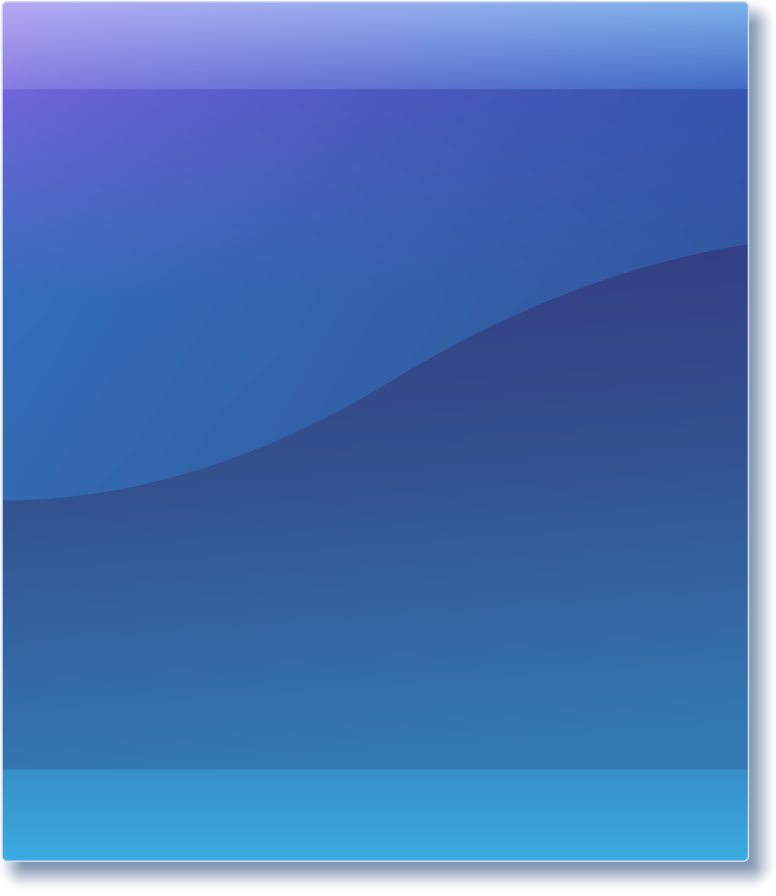
This background is drawn by a Shadertoy shader. Its source:

```glsl
// A blue rounded card with a soft drop shadow on white: a violet-blue sky,
// a darker hill below an S-shaped curve, and bright bands at both ends.
// Lengths are fractions of the canvas height; gradients are mixed by place.

const vec3 PAPER = vec3(1.0);
const vec3 SHADOW = vec3(0.29, 0.41, 0.56);
const vec3 RIM = vec3(0.82, 0.86, 0.92);
const float HEADER_BASE = 0.9004;
const float FOOTER_TOP = 0.1413;

// Signed distance to a box with rounded corners
float roundedBox(vec2 p, vec2 lo, vec2 hi, float radius) {
    vec2 d = abs(p - 0.5 * (lo + hi)) - 0.5 * (hi - lo) + radius;
    return length(max(d, 0.0)) + min(max(d.x, d.y), 0.0) - radius;
}

// Coverage of the region where the distance is negative
float cover(float dist, float pixel) {
    return clamp(0.5 - dist / pixel, 0.0, 1.0);
}

// Two parabolas that join with a shared slope
float waveHeight(float x) {
    float joint = 0.436;
    float t = max(x - joint, 0.0);
    float left = min(x, joint);
    return 0.4414 + 0.70 * left * left + 0.61 * t - 0.568 * t * t;
}

float waveSlope(float x) {
    float joint = 0.436;
    return x < joint ? 1.4 * x : 0.61 - 1.136 * (x - joint);
}

// Violet corner fading to blue across and down
vec3 skyColor(float u, float y) {
    float depth = max(HEADER_BASE - y, 0.0);
    float violet = pow(1.0 - u, 1.4);
    vec3 upper = mix(vec3(0.21, 0.33, 0.69), vec3(0.45, 0.39, 0.86), violet);
    vec3 lower = mix(vec3(0.20, 0.43, 0.73), vec3(0.20, 0.34, 0.61), u);
    lower -= vec3(0.0, 0.06, 0.14) * max(depth - 0.20, 0.0);
    return mix(upper, lower, clamp(depth / 0.23, 0.0, 1.0));
}

// Indigo crest brightening toward the foot, slightly tilted
vec3 hillColor(float u, float y) {
    float level = y - 0.06 * (u - 0.5);
    vec3 crest = vec3(0.20, 0.25, 0.52);
    vec3 middle = vec3(0.20, 0.32, 0.565);
    vec3 foot = vec3(0.20, 0.475, 0.70);
    vec3 color = mix(middle, crest, clamp((level - 0.47) / 0.22, 0.0, 1.0));
    return mix(color, foot, clamp((0.47 - level) / 0.32, 0.0, 1.0));
}

vec3 headerColor(float u, float y) {
    float rise = clamp((y - HEADER_BASE) / (1.0 - HEADER_BASE), 0.0, 1.0);
    vec3 low = mix(vec3(0.53, 0.48, 0.88), vec3(0.25, 0.42, 0.77), pow(u, 0.8));
    vec3 high = mix(vec3(0.71, 0.67, 0.95), vec3(0.49, 0.70, 0.92), u);
    return mix(low, high, rise);
}

vec3 footerColor(float y) {
    float fall = clamp((FOOTER_TOP - y) / 0.10, 0.0, 1.0);
    return mix(vec3(0.215, 0.56, 0.78), vec3(0.23, 0.67, 0.88), fall);
}

vec3 cardColor(vec2 p, float u, float pixel) {
    // Sky and hill, with the curve's distance corrected by its slope
    float slope = waveSlope(p.x);
    float waveDist = (p.y - waveHeight(p.x)) / sqrt(1.0 + slope * slope);
    vec3 color = mix(skyColor(u, p.y), hillColor(u, p.y), cover(waveDist, pixel));

    // End bands
    color = mix(color, headerColor(u, p.y), cover(HEADER_BASE - p.y, pixel));
    return mix(color, footerColor(p.y), cover(p.y - FOOTER_TOP, pixel));
}

void mainImage(out vec4 fragColor, in vec2 fragCoord) {
    float pixel = 1.0 / iResolution.y;
    vec2 p = fragCoord * pixel;
    float width = iResolution.x * pixel;
    vec2 lo = vec2(0.0015, 0.0380);
    vec2 hi = vec2(width * 0.9655, 0.9990);

    // Shadow, offset to the lower right
    vec2 offset = vec2(0.0130, -0.0150);
    float shadowDist = roundedBox(p, lo + offset, hi + offset, 0.012);
    float shade = 0.72 * (1.0 - smoothstep(-0.018, 0.019, shadowDist));
    vec3 color = mix(PAPER, SHADOW, shade);

    // Card with a thin pale rim
    float cardDist = roundedBox(p, lo, hi, 0.0065);
    float u = clamp((p.x - lo.x) / (hi.x - lo.x), 0.0, 1.0);
    color = mix(color, RIM, cover(cardDist, pixel));
    color = mix(color, cardColor(p, u, pixel), cover(cardDist + 0.0017, pixel));
    fragColor = vec4(color, 1.0);
}
```
